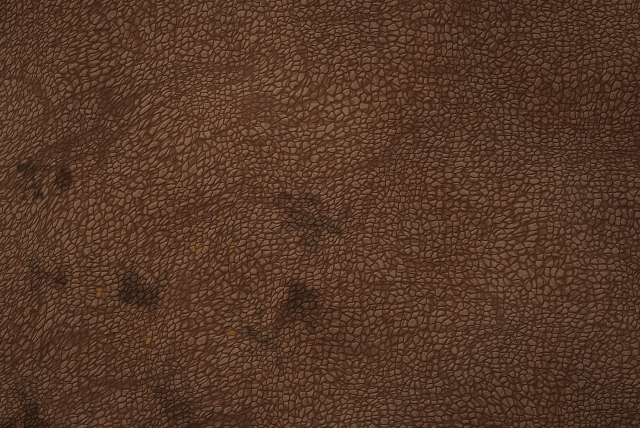
This texture is drawn by a Shadertoy shader. Its source:

```glsl
// Worn brown leather: two sizes of cellular grain laid along a curved flow,
// crossed by long thin creases and lit from above as a relief.
// Soft dark stains and a few rubbed ochre spots gather at the lower left.

vec2 hash2(vec2 p) {
    vec3 q = fract(p.xyx * vec3(0.1031, 0.1030, 0.0973));
    q += dot(q, q.yzx + 33.33);
    return fract((q.xx + q.yz) * q.zy);
}

float noise(vec2 p) {
    vec2 i = floor(p), f = fract(p);
    f = f * f * (3.0 - 2.0 * f);
    float low = mix(hash2(i).x, hash2(i + vec2(1, 0)).x, f.x);
    float high = mix(hash2(i + vec2(0, 1)).x, hash2(i + vec2(1, 1)).x, f.x);
    return mix(low, high, f.y);
}

float fbm(vec2 p) {
    float sum = 0.0, gain = 0.53;
    for (int i = 0; i < 4; i++) {
        sum += gain * noise(p);
        p = mat2(1.6, 1.2, -1.2, 1.6) * p + 7.3;
        gain *= 0.5;
    }
    return sum;
}

// Gap between the two nearest cell centres: zero on the cell borders.
float cellGap(vec2 p) {
    vec2 cell = floor(p);
    float nearest = 9.0, second = 9.0;
    for (int y = -1; y <= 1; y++)
    for (int x = -1; x <= 1; x++) {
        vec2 id = cell + vec2(x, y);
        float d = length(id + 0.1 + 0.8 * hash2(id) - p);
        second = min(second, max(nearest, d));
        nearest = min(nearest, d);
    }
    return second - nearest;
}

// Coordinates that rise diagonally on the left and level out on the right.
vec2 flow(vec2 p) {
    float bend = max(1.05 - p.x, 0.0);
    vec2 wander = vec2(noise(p * 7.0), noise(p * 7.0 + 31.0)) - 0.5;
    return vec2(p.x, p.y + 0.33 * bend * bend) + 0.05 * wander;
}

// Thin contour lines of a stretched noise, broken up along their length.
float creases(vec2 q) {
    float line = abs(noise(q * vec2(2.2, 13.0) + 4.0) - 0.5);
    float branch = abs(noise(q * vec2(5.0, 19.0) + 40.0) - 0.5);
    float depth = smoothstep(0.3, 0.6, noise(q * 6.0 + 11.0));
    return depth * max(1.0 - smoothstep(0.0, 0.045, line),
                       0.7 - 0.7 * smoothstep(0.0, 0.06, branch));
}

float leatherHeight(vec2 p) {
    vec2 q = flow(p);
    vec2 ragged = 0.006 * (vec2(noise(p * 90.0), noise(p * 90.0 + 17.0)) - 0.5);
    float grain = smoothstep(0.0, 0.42, cellGap((q + ragged) * vec2(62.0, 74.0)));
    float folds = smoothstep(0.0, 0.2, cellGap((q + ragged) * vec2(20.0, 30.0) + 9.0));
    return grain * mix(0.4, 1.0, folds) * (1.0 - 0.65 * creases(q));
}

void mainImage(out vec4 fragColor, in vec2 fragCoord) {
    vec2 p = fragCoord / iResolution.y;
    float height = leatherHeight(p);
    float relief = height - leatherHeight(p + vec2(-0.0012, 0.0026));

    // Relief, fine pores and broad patches of wear
    float patches = fbm(p * 4.0 + 2.0) - 0.5;
    float pores = noise(p * 260.0) - 0.5;
    float tone = 0.47 + 0.48 * (height - 0.5) + 0.24 * relief
               + 0.32 * patches + 0.2 * pores * (0.4 + height);

    // Rust-brown furrows, tan flanks, greyish worn tops
    vec3 color = mix(vec3(0.19, 0.105, 0.07), vec3(0.355, 0.222, 0.148),
                     smoothstep(-0.1, 0.55, tone));
    color = mix(color, vec3(0.51, 0.385, 0.29), smoothstep(0.45, 1.0, tone));
    float worn = height * smoothstep(0.38, 0.65, fbm(p * 11.0 + 20.0));
    float grey = dot(color, vec3(0.4, 0.4, 0.2));
    color = mix(color, grey * vec3(1.28, 0.95, 0.72), 0.6 * worn);

    // Scattered dark stains and ochre spots with ragged edges
    float edge = fbm(p * 26.0) - 0.5;
    float stain = 0.0, ochre = 0.0;
    for (int i = 0; i < 14; i++) {
        vec2 place = hash2(vec2(i, 5)), kind = hash2(vec2(i, 23));
        float dStain = length(p - place * vec2(0.75, 0.6)) + 0.16 * edge;
        stain = max(stain, (0.4 + 0.6 * kind.y)
              * (1.0 - smoothstep(0.0, 0.035 + 0.06 * kind.x, dStain)));
        vec2 spot = vec2(0.17, 0.21) + vec2(0.38, 0.3) * hash2(vec2(i, 61));
        float radius = 0.005 + 0.017 * kind.x * kind.x;
        float dOchre = length(p - spot) + 0.035 * edge;
        ochre = max(ochre, (0.35 + 0.5 * kind.x)
              * (1.0 - smoothstep(0.5 * radius, 1.3 * radius, dOchre)));
    }
    color *= 1.0 - 0.42 * stain;
    color = mix(color, vec3(0.5, 0.31, 0.14) * (0.65 + 0.45 * height), ochre);

    // Broad pool of light, fading to the right and to the corners
    vec2 away = (p - vec2(0.62, 0.58)) * vec2(0.95, 1.1);
    color *= 0.7 + 0.4 * exp(-1.3 * dot(away, away));

    fragColor = vec4(clamp(color, 0.0, 1.0), 1.0);
}
```
